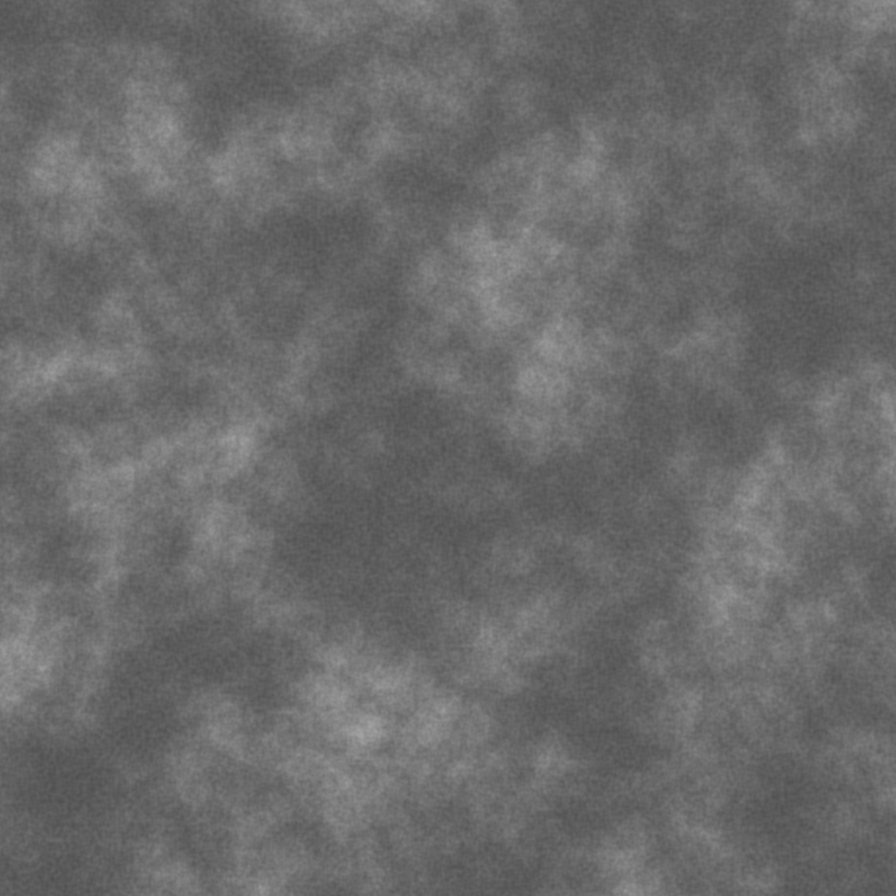
Write a three.js fragment shader that draws this texture.

```glsl
// Mottled grey plaster: soft cloudy patches of light and dark with a fine dry grain.
// Rotated octaves of gradient noise form the rough clouds; two finer, stretched layers
// add a faint weave, and a slightly curved tone ramp opens the lights.

varying vec2 vUv;

// Random unit gradient for a lattice cell
vec2 cellGradient(vec2 cell) {
  vec3 p = fract(cell.xyx * vec3(0.1031, 0.1030, 0.0973));
  p += dot(p, p.yzx + 33.33);
  float angle = 6.28318 * fract((p.x + p.y) * p.z);
  return vec2(cos(angle), sin(angle));
}

// Gradient noise, centred on zero
float gradientNoise(vec2 p) {
  vec2 cell = floor(p);
  vec2 f = fract(p);
  vec2 fade = f * f * f * (f * (f * 6.0 - 15.0) + 10.0);
  float a = dot(cellGradient(cell), f);
  float b = dot(cellGradient(cell + vec2(1.0, 0.0)), f - vec2(1.0, 0.0));
  float c = dot(cellGradient(cell + vec2(0.0, 1.0)), f - vec2(0.0, 1.0));
  float d = dot(cellGradient(cell + vec2(1.0, 1.0)), f - vec2(1.0, 1.0));
  return mix(mix(a, b, fade.x), mix(c, d, fade.x), fade.y);
}

// Rough clouds: each octave is turned to hide the lattice
float clouds(vec2 p) {
  mat2 turn = mat2(0.8, 0.6, -0.6, 0.8);
  float sum = 0.0;
  float amplitude = 1.0;
  for (int octave = 0; octave < 7; octave++) {
    sum += amplitude * gradientNoise(p);
    p = turn * p * 2.03 + vec2(17.3, 9.1);
    amplitude *= 0.72;
  }
  return sum;
}

// Fine grain, slightly drawn out along both axes
float wovenGrain(vec2 p) {
  return gradientNoise(p * vec2(230.0, 140.0) + 41.7)
       + gradientNoise(p * vec2(140.0, 230.0) + 83.2);
}

void main() {
  float cloud = clouds(vUv * 3.8 + vec2(5.2, 11.7));

  // Tone ramp: gently compressed shadows, open highlights
  float grey = 0.408 + 0.138 * cloud + 0.075 * cloud * cloud;
  grey += 0.036 * wovenGrain(vUv);

  gl_FragColor = vec4(vec3(grey), 1.0);
}
```
